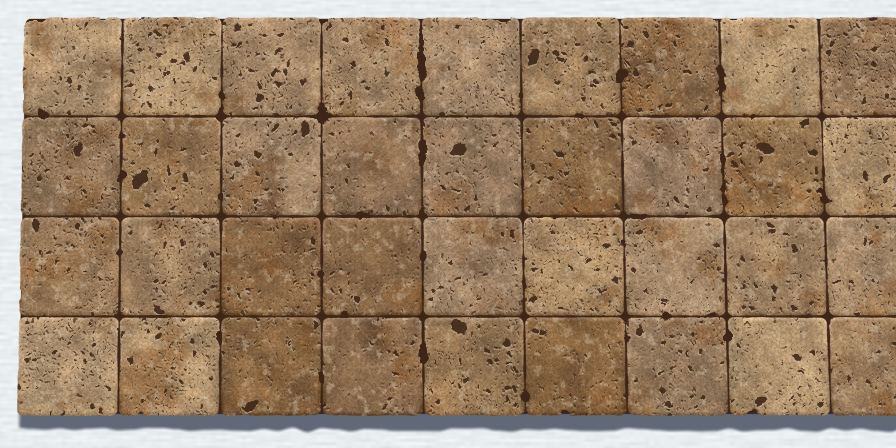
Write a Shadertoy shader that draws this texture.

```glsl
// Sheet of tumbled travertine tiles, four rows high, on sunlit white plaster.

const vec3 PLASTER = vec3(0.91, 0.93, 0.94);
const vec3 SHADOW  = vec3(0.38, 0.41, 0.47);
const vec3 UMBER   = vec3(0.49, 0.35, 0.21);
const vec3 SAND    = vec3(0.74, 0.62, 0.46);
const vec3 ASH     = vec3(0.60, 0.50, 0.41);
const vec3 SCUFF   = vec3(0.77, 0.69, 0.58);
const vec3 RUST    = vec3(0.50, 0.31, 0.15);
const vec3 HOLLOW  = vec3(0.24, 0.15, 0.09);

const float ROWS = 4.0;
const float ROW_PITCH = 0.2233;
const float SHEET_BOTTOM = 0.0703;

float hash(vec2 p) {
    return fract(sin(dot(p, vec2(127.1, 311.7))) * 43758.5453);
}

float noise(vec2 p) {
    vec2 i = floor(p), f = fract(p);
    f = f * f * (3.0 - 2.0 * f);
    return mix(mix(hash(i), hash(i + vec2(1, 0)), f.x),
               mix(hash(i + vec2(0, 1)), hash(i + vec2(1, 1)), f.x), f.y);
}

float fbm(vec2 p) {
    float sum = 0.0, weight = 0.5;
    for (int i = 0; i < 5; i++) {
        sum += weight * noise(p);
        p = mat2(1.6, 1.2, -1.2, 1.6) * p + 5.3;
        weight *= 0.5;
    }
    return sum;
}

float roundedBox(vec2 p, vec2 halfSize, float radius) {
    vec2 d = abs(p) - halfSize + radius;
    return length(max(d, 0.0)) + min(max(d.x, d.y), 0.0) - radius;
}

// Canvas to tile units; the sheet leans and widens slightly toward its base.
vec2 sheetCoords(vec2 p) {
    float row = (p.y - SHEET_BOTTOM) / ROW_PITCH;
    float left = mix(0.0365, 0.052, row / ROWS);
    float pitch = mix(0.2273, 0.2219, row / ROWS);
    return vec2((p.x - left) / pitch, row);
}

// One layer of scattered oval pits: 1 inside a pit, 0 on the surface.
float pitLayer(vec2 p, float scale, float amount, float soft) {
    vec2 s = p * scale, base = floor(s);
    float mask = 0.0;
    for (int j = -1; j <= 1; j++)
    for (int i = -1; i <= 1; i++) {
        vec2 cell = base + vec2(i, j);
        vec2 jitter = vec2(hash(cell + 1.7), hash(cell + 9.2));
        float angle = 6.283 * hash(cell + 4.4), c = cos(angle), n = sin(angle);
        vec2 d = mat2(c, -n, n, c) * (s - cell - 0.2 - 0.6 * jitter);
        float radius = mix(0.12, 0.42, pow(hash(cell + 6.1), 2.0));
        float dist = length(d * vec2(1.0, 1.7)) - radius;
        float present = step(hash(cell + 2.9), amount);
        mask = max(mask, present * smoothstep(soft, -soft, dist / scale));
    }
    return mask;
}

// Ragged pits in three sizes; seed shifts the pattern for each tile.
float pits(vec2 q, vec2 seed, float amount, float soft) {
    vec2 p = q + seed;
    vec2 warp = vec2(fbm(p * 14.0), fbm(p * 14.0 + 31.0)) - 0.5;
    p += 0.09 * warp;
    float cluster = amount * smoothstep(0.25, 0.65, fbm(p * 3.0));
    float fine = 0.75 * pitLayer(p, 23.0, 0.75 * cluster, soft);
    float medium = pitLayer(p + 3.0, 11.0, 0.5 * cluster, soft);
    float large = pitLayer(p + 7.0, 4.0, 0.12 * amount, soft);
    return max(fine, max(medium, large));
}

// White ground with brushed ripples and the shadow under the sheet.
vec3 plaster(vec2 p, vec2 g) {
    float ripple = noise(p * vec2(22, 130)) - noise(p * vec2(22, 130) + vec2(0, 0.6));
    vec3 color = PLASTER + 0.05 * ripple + 0.03 * (noise(p * 90.0) - 0.5);
    float depth = 0.13 + 0.05 * (noise(g * vec2(7, 1)) - 0.5);
    float shade = smoothstep(-depth - 0.03, -depth + 0.02, g.y)
                * smoothstep(0.0, 0.06, g.x) * smoothstep(0.3, 0.1, g.y);
    return mix(color, SHADOW, shade);
}

// Stone face: tone per tile, clouds, scuffs, lit edges and pits.
vec3 stone(vec2 q, vec2 id, float edge, float soft) {
    vec2 seed = 17.0 * id + 11.0;
    vec3 color = mix(UMBER, SAND, hash(id + 3.1));
    color = mix(color, ASH, 0.75 * hash(id + 7.7));
    color = mix(color, RUST, 0.45 * smoothstep(0.5, 0.75, fbm(q * 3.0 + seed + 40.0)));
    color *= 0.72 + 0.54 * fbm(q * 4.0 + seed);
    color = mix(color, SCUFF, 0.5 * smoothstep(0.52, 0.75, fbm(q * 16.0 + seed)));
    color *= 0.86 + 0.28 * noise(q * 75.0 + seed);
    color += 0.24 * q.y * smoothstep(-0.05, 0.0, edge);

    float amount = mix(0.35, 1.0, hash(id + 5.5));
    float pit = pits(q, seed, amount, soft);
    float above = pits(q + vec2(0.004, 0.018), seed, amount, soft);
    color = mix(color, SCUFF, 0.55 * above * (1.0 - pit));
    return mix(color, HOLLOW, 0.88 * pit);
}

void mainImage(out vec4 fragColor, in vec2 fragCoord) {
    vec2 p = fragCoord / iResolution.y;
    vec2 g = sheetCoords(p);
    float soft = 0.8 / (iResolution.y * ROW_PITCH);
    vec2 id = clamp(floor(g), vec2(0.0), vec2(9.0, ROWS - 1.0));
    vec2 q = g - id - 0.5;

    // Worn outline with occasional chips
    float wear = 0.02 * (fbm(g * 9.0) - 0.5) + 0.07 * smoothstep(0.64, 0.85, fbm(g * 5.0 + 20.0));
    float edge = roundedBox(q, vec2(0.489), 0.06) + wear;
    float sheet = roundedBox(g - vec2(5.0, 0.5 * ROWS), vec2(5.0, 0.5 * ROWS) - 0.025, 0.05);

    vec3 color = plaster(p, g);
    color = mix(color, HOLLOW, smoothstep(soft, -soft, sheet));
    color = mix(color, stone(q, id, edge, soft), smoothstep(soft, -soft, edge));
    fragColor = vec4(color, 1.0);
}
```
